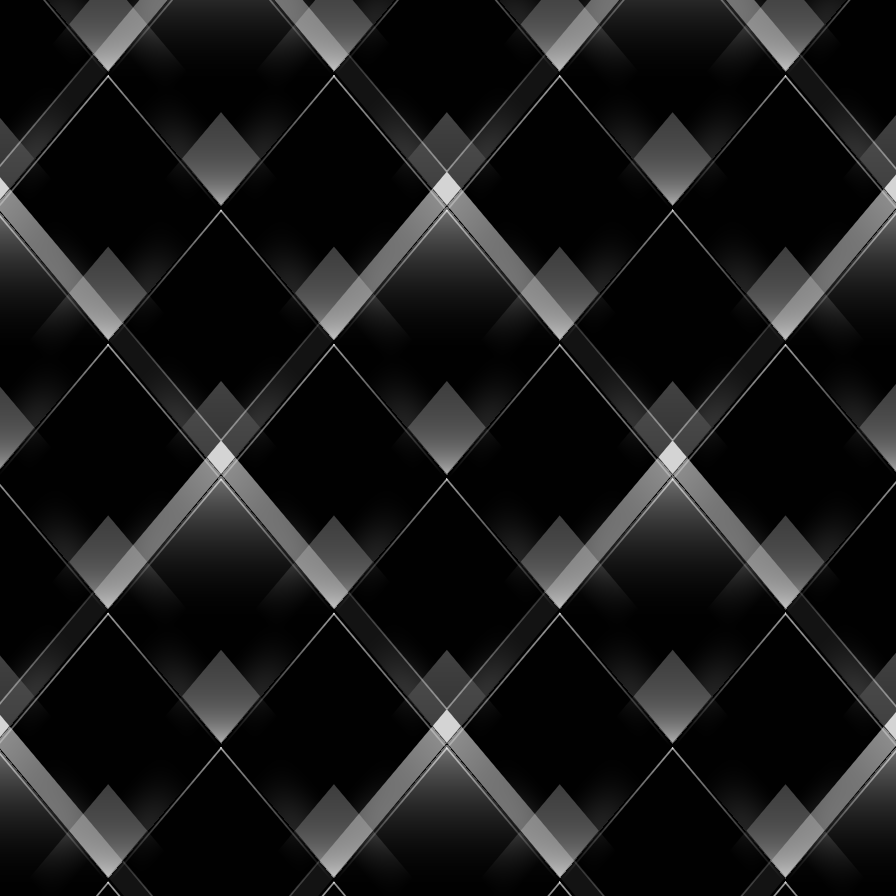
This pattern is drawn by a Shadertoy shader. Its source:

```glsl
// Black diamond lattice with glowing corner gems, crossing light bands and hairlines.

// Antialiased coverage of the interval lo..hi, e is one pixel wide.
float span(float x, float lo, float hi, float e) {
    return clamp((x - lo) / e + 0.5, 0.0, 1.0) - clamp((x - hi) / e + 0.5, 0.0, 1.0);
}

// Adds light without exceeding white.
float screen(float base, float light) {
    return base + light * (1.0 - base);
}

void mainImage(out vec4 fragColor, in vec2 fragCoord) {
    vec2 uv = fragCoord / iResolution.y;
    float e = 5.2 / iResolution.y;
    const float gemSize = 0.351;
    const float bandWidth = 0.13;

    // Skewed axes: both run downwards, and every lattice node is an integer pair.
    vec2 p = vec2((uv.x - 0.4987) / 0.252, (0.7695 - uv.y) / 0.3);
    vec2 skew = vec2(p.y + p.x, p.y - p.x);
    vec2 tile = mod(skew, 2.0);
    vec2 cell = fract(skew);
    bool litCell = max(tile.x, tile.y) < 1.0;
    float light = 0.004;

    // Soft fall of light below each bright crossing.
    if (litCell) {
        float drop = 0.5 * (cell.x + cell.y);
        light += 0.45 * pow(max(1.0 - drop / 0.55, 0.0), 2.0);
    }

    // Gem in the lower corner of every cell, brightest at its tip.
    float gem = span(cell.x, 1.0 - gemSize, 0.995, e) * span(cell.y, 1.0 - gemSize, 0.995, e);
    float t = clamp((cell.x + cell.y - 2.0) / (2.0 * gemSize) + 1.0, 0.0, 1.0);
    float gemLight = 0.24 + 0.12 * t + 0.35 * pow(t, 4.0);
    if (min(tile.x, tile.y) > 1.0) {
        gemLight = 0.26 - 0.08 * t;
    }
    // Only the gems between crossings carry the full gradient.
    bool crossing = min(tile.x, tile.y) > 1.0;
    if (!crossing || litCell) {
        gemLight = 0.24 + 0.12 * t + 0.35 * pow(t, 4.0);
    }
    light = mix(light, gemLight, gem);

    // Each part is mirrored across the two axes.
    for (int i = 0; i < 2; i++) {
        vec2 c = i == 0 ? cell : cell.yx;
        vec2 w = i == 0 ? tile : tile.yx;

        // Haze beside the gem.
        light += 0.13 * (1.0 - gem) * smoothstep(0.25, 0.65, c.x) * smoothstep(0.72, 1.0, c.y);

        // Faint streak continuing the upper gem edge into the next cell.
        float reach = litCell ? 0.35 : 0.15;
        float streak = span(c.x, 1.0 - gemSize, 1.0, e) * max(1.0 - c.y / reach, 0.0);
        light += (litCell ? 0.14 : 0.07) * streak * max(1.0 - (c.x - 1.0 + gemSize) / 0.2, 0.0);

        // Band: bright on leaving a crossing, dim on nearing the next.
        float band = span(w.y, 2.0 - bandWidth, 1.995, e);
        float bandLight = w.x < 1.0 ? mix(0.55, 0.25, w.x) : 0.07;
        light = screen(light, band * bandLight);

        // Hairline on the outer side of the dim band.
        float rim = span(w.y, 1.995 - bandWidth, 2.005 - bandWidth, e);
        rim *= span(w.x, 1.0, 2.0 - bandWidth, e);
        light = screen(light, rim * mix(0.15, 0.5, c.x));

        // Hairline along the upper edges of every cell.
        float hairline = span(c.y, 0.01, 0.02, e) * step(0.01, c.x);
        float fade = w.x > 1.0 && w.y < 1.0 ? 0.6 - 0.3 * c.x : 0.6 * (1.0 - c.x);
        light = screen(light, hairline * fade);
    }

    // Small bright diamond where two bands cross.
    float spark = span(tile.x, 2.0 - bandWidth, 1.995, e) * span(tile.y, 2.0 - bandWidth, 1.995, e);
    light = mix(light, 0.83, spark);

    fragColor = vec4(vec3(clamp(light, 0.0, 1.0)), 1.0);
}
```
